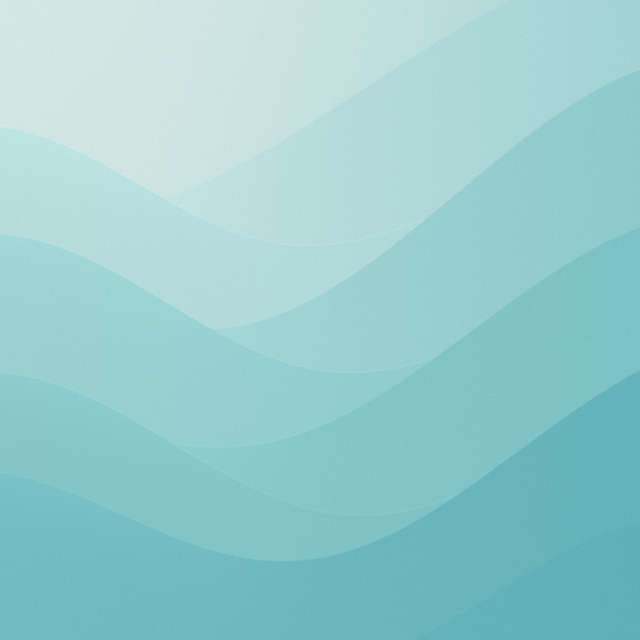
A Shadertoy shader for this background:

```glsl
// Overlapping translucent teal wave ridges on softly grained paper.

const float HALF_PI = 1.5707963;

vec2 hash2(vec2 p) {
    vec3 q = fract(p.xyx * vec3(0.1031, 0.103, 0.0973));
    q += dot(q, q.yzx + 33.33);
    return fract((q.xx + q.yz) * q.zy);
}

// Distance to the nearest scattered cell centre.
float cellular(vec2 p) {
    vec2 cell = floor(p), local = fract(p);
    float nearest = 2.0;
    for (int y = -1; y <= 1; y++) {
        for (int x = -1; x <= 1; x++) {
            vec2 offset = vec2(x, y);
            vec2 toCentre = offset + hash2(cell + offset) - local;
            nearest = min(nearest, dot(toCentre, toCentre));
        }
    }
    return sqrt(nearest);
}

// Valley with its own (width, rise) on each side of the trough.
float valley(float x, vec2 trough, vec2 leftSide, vec2 rightSide) {
    float d = x - trough.x;
    vec2 side = d < 0.0 ? leftSide : rightSide;
    float s = sin(HALF_PI * d / side.x);
    return trough.y + side.y * s * s;
}

// Lays one ridge over the colour behind it, with a thin bright rim.
vec3 ridge(vec3 behind, vec2 uv, float height, float rimLight, vec3 leftColor, vec3 rightColor) {
    // Dividing by the slope turns vertical depth into distance from the edge.
    float depth = height - uv.y;
    float slope = dFdx(height) * iResolution.x;
    float edge = depth / sqrt(1.0 + slope * slope);
    float aa = 0.6 / iResolution.y;

    // Light gathers below the left crests.
    vec3 body = mix(leftColor, rightColor, uv.x);
    float crest = 1.0 - smoothstep(0.0, 0.6, uv.x);
    body += 0.035 * crest * exp(-max(depth, 0.0) / 0.07);

    vec3 color = mix(behind, body, smoothstep(-aa, aa, edge));
    float rim = 1.0 - smoothstep(0.0, 0.0019, abs(edge - 0.0004));
    return color + rimLight * rim * vec3(1.0, 0.8, 0.8);
}

// Pale sky, brightest at the upper left.
vec3 sky(vec2 uv) {
    vec3 pale = vec3(0.83, 0.905, 0.895);
    vec3 aqua = vec3(0.625, 0.825, 0.828);
    vec3 color = mix(pale, aqua, uv.x * uv.x);
    return color - vec3(0.05, 0.02, 0.025) * (1.0 - uv.y);
}

// Fine paper relief, lit diagonally.
float paperGrain(vec2 uv) {
    vec2 p = uv * vec2(150.0, 200.0);
    float relief = cellular(p) - cellular(p + vec2(0.4, -0.4));
    float fibre = sin(uv.x * 61.0 + 3.0 * sin(uv.y * 83.0)) * sin(uv.y * 127.0);
    return 0.011 * relief + 0.001 * fibre;
}

void mainImage(out vec4 fragColor, in vec2 fragCoord) {
    vec2 uv = fragCoord / iResolution.xy;
    float x = uv.x;
    vec3 color = sky(uv);

    // Ridges from the farthest to the nearest.
    float h = valley(x, vec2(0.05, 0.648), vec2(1.0, 0.0), vec2(1.05, 0.435));
    color = ridge(color, uv, h, 0.003, vec3(0.785, 0.895, 0.89), vec3(0.637, 0.825, 0.828));

    h = valley(x, vec2(0.478, 0.617), vec2(0.515, 0.188), vec2(0.6, 0.188));
    color = ridge(color, uv, h, 0.025, vec3(0.715, 0.86, 0.86), vec3(0.67, 0.845, 0.845));

    h = valley(x, vec2(0.315, 0.486), vec2(0.4, 0.06), vec2(0.8, 0.427));
    color = ridge(color, uv, h, 0.025, vec3(0.67, 0.85, 0.85), vec3(0.56, 0.79, 0.795));

    h = valley(x, vec2(0.547, 0.418), vec2(0.57, 0.218), vec2(0.6, 0.2));
    color = ridge(color, uv, h, 0.028, vec3(0.61, 0.815, 0.815), vec3(0.54, 0.79, 0.8));

    h = valley(x, vec2(0.35, 0.302), vec2(0.5, 0.08), vec2(0.78, 0.3685));
    color = ridge(color, uv, h, 0.025, vec3(0.555, 0.8, 0.805), vec3(0.487, 0.757, 0.772));

    h = valley(x, vec2(0.566, 0.195), vec2(0.59, 0.2245), vec2(0.6, 0.23));
    color = ridge(color, uv, h, 0.03, vec3(0.52, 0.77, 0.775), vec3(0.485, 0.76, 0.778));

    h = valley(x, vec2(0.443, 0.124), vec2(0.5, 0.1436), vec2(0.74, 0.348));
    color = ridge(color, uv, h, 0.03, vec3(0.447, 0.73, 0.75), vec3(0.395, 0.702, 0.73));

    h = valley(x, vec2(0.5, -0.035), vec2(1.0, 0.0), vec2(0.56, 0.225));
    color = ridge(color, uv, h, 0.004, vec3(0.42, 0.715, 0.74), vec3(0.38, 0.69, 0.72));

    fragColor = vec4(color + paperGrain(uv), 1.0);
}
```
